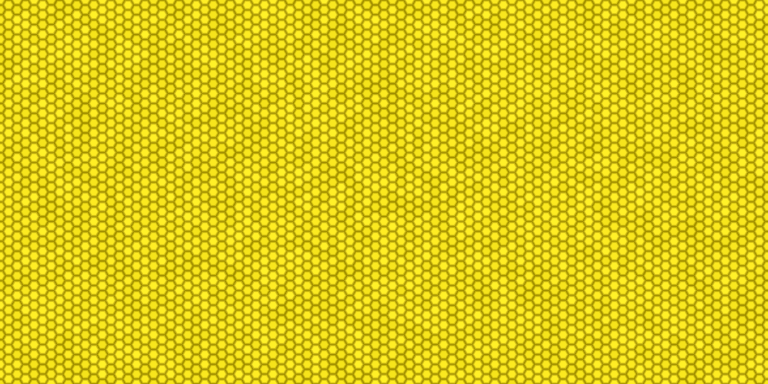
A WebGL 2 fragment shader for this pattern:

```glsl
#version 300 es
precision highp float;

uniform vec2 u_resolution;
out vec4 fragColor;

const float ROOT3 = 1.7320508;

float hash(vec2 p) {
    vec3 q = fract(p.xyx * vec3(0.1031, 0.1030, 0.0973));
    q += dot(q, q.yzx + 33.33);
    return fract((q.x + q.y) * q.z);
}

// Distance from the centre of a flat-topped hexagon; its cell edge lies at 0.5
float hexDistance(vec2 p) {
    p = abs(p);
    return max(p.y, dot(p, vec2(0.5 * ROOT3, 0.5)));
}

// Offset to the nearest centre of two interleaved rectangular grids
vec2 hexCell(vec2 p) {
    vec2 cell = vec2(ROOT3, 1.0);
    vec2 even = mod(p, cell) - 0.5 * cell;
    vec2 odd = mod(p + 0.5 * cell, cell) - 0.5 * cell;
    return dot(even, even) < dot(odd, odd) ? even : odd;
}

void main() {
    vec2 uv = gl_FragCoord.xy / u_resolution;

    // 45 pairs of columns across, 39 cells down
    vec2 p = uv * vec2(45.0 * ROOT3, 39.0);
    vec2 offset = hexCell(p);
    vec2 id = round((p - offset) * vec2(2.0 / ROOT3, 2.0));

    // Soft line between the cells, never sharper than a pixel
    float softness = max(0.13, 0.6 * 39.0 / u_resolution.y);
    float line = smoothstep(0.38 - softness, 0.38 + softness, hexDistance(offset));

    vec3 cellYellow = vec3(0.99, 0.92, 0.13);
    vec3 lineOlive = vec3(0.65, 0.58, 0.01);
    vec3 color = mix(cellYellow, lineOlive, line);

    // Slight tone change from cell to cell
    color += 0.06 * (hash(id) - 0.5);
    fragColor = vec4(color, 1.0);
}
```
